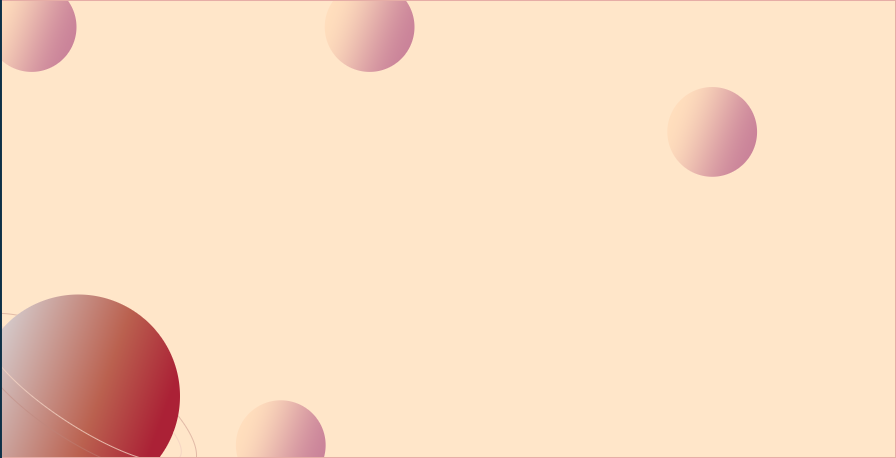
Write a Shadertoy shader that draws this background.

```glsl
const vec3 CREAM      = vec3(1.00, 0.90, 0.79);
const vec3 BALL_LIGHT = vec3(1.00, 0.87, 0.74);
const vec3 BALL_DARK  = vec3(0.79, 0.51, 0.60);
const vec3 PLANET_PALE = vec3(0.83, 0.78, 0.78);
const vec3 PLANET_CLAY = vec3(0.73, 0.38, 0.31);
const vec3 PLANET_RED  = vec3(0.67, 0.13, 0.21);
const vec3 RING_PALE  = vec3(0.95, 0.82, 0.76);
const vec3 RING_DIM   = vec3(0.74, 0.52, 0.48);
const vec3 NAVY       = vec3(0.05, 0.19, 0.28);
const vec3 ROSE       = vec3(0.90, 0.68, 0.65);

// Lengths are in canvas heights
const float BALL_RADIUS = 0.098;
const vec2 BALLS[4] = vec2[4](vec2(0.069, 0.941), vec2(0.807, 0.941),
                              vec2(1.555, 0.712), vec2(0.613, 0.028));
const vec2 PLANET_CENTRE = vec2(0.171, 0.135);
const float PLANET_RADIUS = 0.222;
const vec2 LIGHT_AXIS = vec2(0.94, -0.34);

const vec2 RING_CENTRE = vec2(0.183, 0.138);
const vec2 RING_AXIS = vec2(0.839, -0.545);
const vec2 INNER_RING = vec2(0.250, 0.069);
const vec2 OUTER_RING = vec2(0.286, 0.102);
const float RING_HALF_WIDTH = 0.0011;
const float NAVY_WIDTH = 0.0043;
const float FRAME_WIDTH = 0.0022;

// Smooth coverage of the region where the distance is negative
float cover(float dist, float pixel) {
    return clamp(0.5 - dist / pixel, 0.0, 1.0);
}

// Approximate distance to the outline of an ellipse
float ellipseLine(vec2 p, vec2 radii) {
    float k = length(p / radii);
    float slope = length(p / (radii * radii));
    return abs(k * (k - 1.0) / max(slope, 1e-4));
}

vec3 ballColour(vec2 local) {
    float t = dot(local, LIGHT_AXIS);
    return mix(BALL_LIGHT, BALL_DARK, smoothstep(-1.0, 1.1, t));
}

vec3 planetColour(vec2 local) {
    float t = dot(local, LIGHT_AXIS);
    vec3 lit = mix(PLANET_PALE, PLANET_CLAY, clamp((t + 0.9) / 1.1, 0.0, 1.0));
    return mix(lit, PLANET_RED, clamp((t - 0.2) / 0.65, 0.0, 1.0));
}

void mainImage(out vec4 fragColor, in vec2 fragCoord) {
    float pixel = 1.0 / iResolution.y;
    vec2 p = fragCoord * pixel;
    float width = iResolution.x * pixel;
    vec3 colour = CREAM;

    // Scattered balls
    for (int i = 0; i < 4; i++) {
        vec2 local = (p - BALLS[i]) / BALL_RADIUS;
        float dist = (length(local) - 1.0) * BALL_RADIUS;
        colour = mix(colour, ballColour(local), cover(dist, pixel));
    }

    // Planet
    vec2 local = (p - PLANET_CENTRE) / PLANET_RADIUS;
    float planetDist = (length(local) - 1.0) * PLANET_RADIUS;
    float planet = cover(planetDist, pixel);
    colour = mix(colour, planetColour(local), planet);

    // Tilted rings, hidden where they pass behind the planet
    vec2 q = p - RING_CENTRE;
    vec2 r = vec2(dot(q, RING_AXIS), dot(q, vec2(RING_AXIS.y, -RING_AXIS.x)));
    float shown = max(step(0.0, r.y), 1.0 - planet);
    float inner = cover(ellipseLine(r, INNER_RING) - RING_HALF_WIDTH, pixel);
    float outer = cover(ellipseLine(r, OUTER_RING) - RING_HALF_WIDTH, pixel);
    colour = mix(colour, RING_DIM, 0.45 * outer * shown);
    colour = mix(colour, RING_PALE, 0.8 * inner * shown);

    // Thin frame and dark left edge
    float border = min(width - p.x, min(p.y, 1.0 - p.y));
    colour = mix(colour, ROSE, cover(border - FRAME_WIDTH, pixel));
    colour = mix(colour, NAVY, cover(p.x - NAVY_WIDTH, pixel));

    fragColor = vec4(colour, 1.0);
}
```
